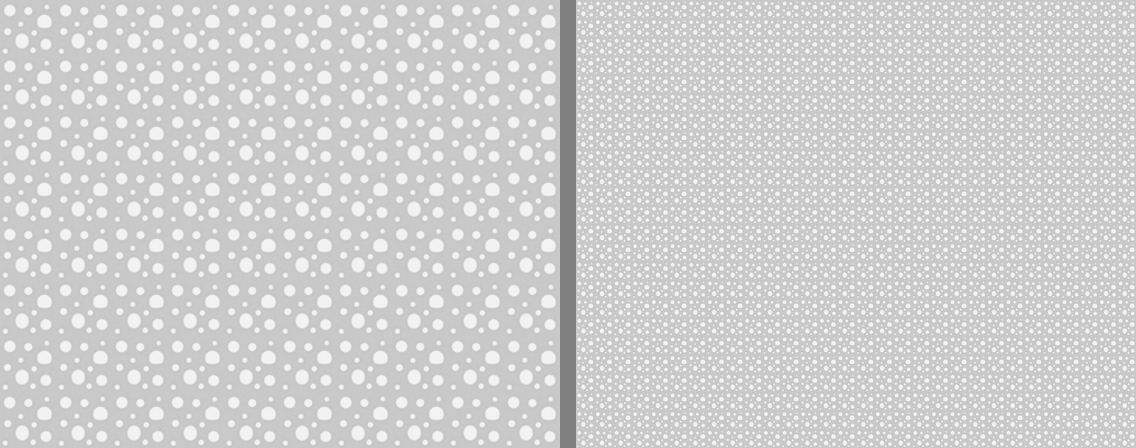
Left: one tile. Right: repeated 3 by 3.
This pattern is drawn by a Shadertoy shader. Its source:

```glsl
// Seamless pale bubbles of mixed sizes scattered on grey, with faint grain.
const vec2  REPEATS = vec2(10.0, 8.0);   // tiles across and down
const vec3  GROUND  = vec3(0.788);
const vec3  BUBBLE  = vec3(0.95);
const float SOFT    = 0.017;             // edge half-width, in tiles
const float WOBBLE  = 0.003;             // shift of each bubble between tiles
const float HALO    = 0.010;             // darkening just outside the bubbles
const float GRAIN   = 0.012;
const float GRAIN_CELLS = 32.0;          // grain cells per tile

// Dome: a round bubble with a flattened base
const vec2  DOME_CENTRE = vec2(0.793, 0.394);
const float DOME_RADIUS = 0.130;
const float DOME_BASE   = 0.106;
const float DOME_ROUND  = 0.035;

// Round bubbles: centre (y down) and radii, in tiles
const int COUNT = 10;
const vec4 BUBBLES[COUNT] = vec4[COUNT](
    vec4(0.174, 0.188, 0.101, 0.101),
    vec4(0.506, 0.196, 0.070, 0.070),
    vec4(0.835, 0.128, 0.039, 0.039),
    vec4(0.373, 0.434, 0.043, 0.043),
    vec4(0.136, 0.563, 0.061, 0.061),
    vec4(0.612, 0.586, 0.047, 0.047),
    vec4(0.396, 0.732, 0.117, 0.132),
    vec4(0.819, 0.794, 0.096, 0.096),
    vec4(0.095, 0.914, 0.043, 0.043),
    vec4(0.592, 0.898, 0.047, 0.047));

float hash(vec2 p) {
    vec3 q = fract(p.xyx * vec3(0.1031, 0.1030, 0.0973));
    q += dot(q, q.yzx + 33.33);
    return fract((q.x + q.y) * q.z);
}

// Value noise that wraps after a whole number of cells
float wrappedNoise(vec2 p, vec2 period) {
    vec2 i = floor(p), f = fract(p);
    f = f * f * (3.0 - 2.0 * f);
    vec2 a = mod(i, period), b = mod(i + 1.0, period);
    return mix(mix(hash(a), hash(vec2(b.x, a.y)), f.x),
               mix(hash(vec2(a.x, b.y)), hash(b), f.x), f.y);
}

float ellipseDistance(vec2 p, vec2 radii) {
    return (length(p / radii) - 1.0) * min(radii.x, radii.y);
}

float smoothMax(float a, float b, float k) {
    float h = max(k - abs(a - b), 0.0) / k;
    return max(a, b) + 0.25 * h * h * k;
}

float domeDistance(vec2 p) {
    return smoothMax(length(p) - DOME_RADIUS, p.y - DOME_BASE, DOME_ROUND);
}

// Distance to the nearest bubble of one tile
float bubblesDistance(vec2 p, vec2 tile) {
    float d = domeDistance(p - DOME_CENTRE);
    for (int i = 0; i < COUNT; i++) {
        vec2 seed = tile + 17.0 * float(i + 1);
        vec2 shift = WOBBLE * (2.0 * vec2(hash(seed), hash(seed.yx + 5.0)) - 1.0);
        vec4 b = BUBBLES[i];
        d = min(d, ellipseDistance(p - b.xy - shift, b.zw));
    }
    return d;
}

void mainImage(out vec4 fragColor, in vec2 fragCoord) {
    vec2 uv = fragCoord / iResolution.xy;
    vec2 p = vec2(uv.x, 1.0 - uv.y) * REPEATS;
    float d = bubblesDistance(fract(p), mod(floor(p), REPEATS));

    // Soft edge, never thinner than the pixel filter
    float edge = max(SOFT, 0.75 * REPEATS.y / iResolution.y);
    float cover = 1.0 - smoothstep(-edge, edge, d);

    // Ground with a faint halo and grain
    float halo = exp(-pow((d - 0.03) / 0.02, 2.0));
    float grain = wrappedNoise(p * GRAIN_CELLS, REPEATS * GRAIN_CELLS) - 0.5;
    vec3 ground = GROUND - HALO * halo + GRAIN * grain;

    vec3 color = mix(ground, BUBBLE + 0.5 * GRAIN * grain, cover);
    fragColor = vec4(color, 1.0);
}
```
